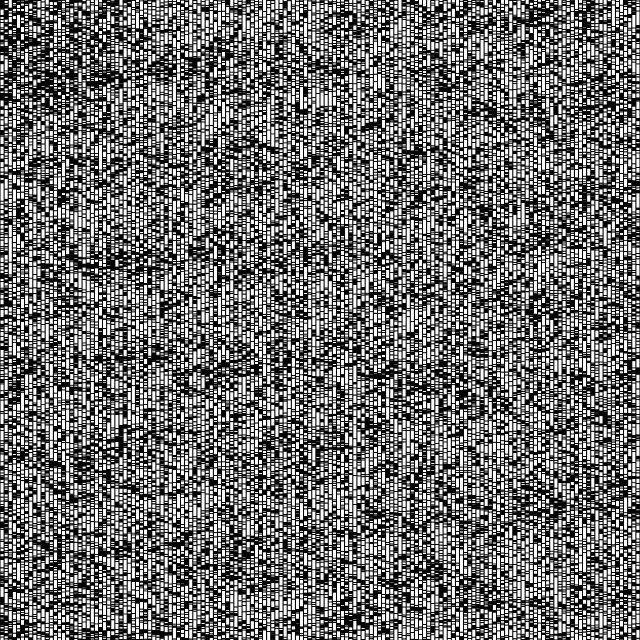
Give the GLSL for this texture, as a WebGL 2 fragment shader.

```glsl
#version 300 es
precision highp float;

uniform vec2 u_resolution;
out vec4 fragColor;

float hash(vec2 p) {
    vec3 q = fract(p.xyx * vec3(0.1031, 0.1030, 0.0973));
    q += dot(q, q.yzx + 33.33);
    return fract((q.x + q.y) * q.z);
}

// Share of a filter window that a centred interval covers
float overlap(float offset, float halfSize, float window) {
    float top = min(offset + halfSize, 0.5 * window);
    float bottom = max(offset - halfSize, -0.5 * window);
    return clamp((top - bottom) / window, 0.0, 1.0);
}

// Slow wavy bands and a dim upper left corner
float darkness(vec2 p) {
    float bands = sin(p.y * 41.0 + 2.5 * sin(p.x * 6.0) + 1.3 * sin(p.x * 17.0))
                + 0.7 * sin(p.y * 87.0 - p.x * 13.0 + 2.0 * sin(p.x * 9.0));
    float corner = smoothstep(0.23, 0.15, p.x) * smoothstep(0.79, 0.86, p.y);
    return 0.055 * bands + 0.13 * corner;
}

void main() {
    vec2 p = gl_FragCoord.xy / u_resolution;
    vec2 window = 0.8 * vec2(156.0, 240.0) / u_resolution;

    // Upright strips with narrow dark seams
    float across = p.x * 156.0;
    float column = floor(across);
    float strip = overlap(0.5 - fract(across), 0.37, window.x);

    // Rows drift gently from strip to strip
    float along = p.y * 240.0 + 1.4 * sin(column * 0.17)
                + 0.8 * sin(column * 0.41 + 2.0) + 4.0;
    float row = floor(along);
    float streak = 0.08 * (hash(vec2(column, 7.0)) - 0.5);

    // Each cut is absent, thin or thick
    float shade = 0.0;
    for (int i = -2; i <= 2; i++) {
        vec2 cell = vec2(column, row + float(i));
        float centre = cell.y + 0.5 + 0.7 * (hash(cell + 19.0) - 0.5);
        vec2 spot = vec2((column + 0.5) / 156.0, cell.y / 240.0);
        float kind = hash(cell + 53.0) + darkness(spot) + streak;
        float thickness = mix(0.34, 0.44, hash(cell + 71.0));
        if (kind > 0.77) thickness = mix(0.75, 1.5, hash(cell + 97.0));
        if (kind > 0.34) shade += overlap(centre - along, 0.5 * thickness, window.y);
    }

    float light = strip * (1.0 - min(shade, 1.0));
    fragColor = vec4(vec3(mix(0.02, 0.99, light)), 1.0);
}
```
